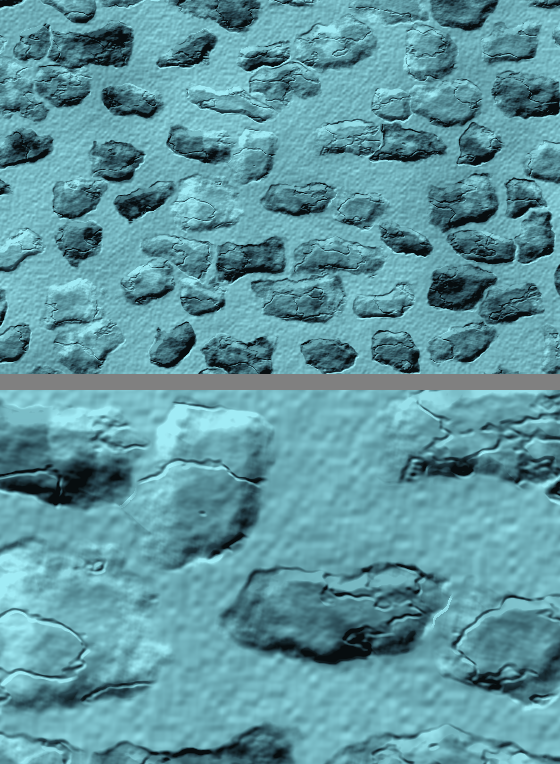
Top, the full canvas; bottom, a detail of the centre.
This texture is drawn by a WebGL 2 fragment shader. Its source:

```glsl
#version 300 es
precision highp float;

#define CELL vec2(0.205, 0.135)
#define WARP 0.10
#define STONE_RISE 0.020
#define CRAG_DEPTH 0.036
#define GRAIN_SCALE 135.0
#define GRAIN_DEPTH 0.0034
#define MORTAR_TONE 0.69
#define STONE_DARK 0.31
#define STONE_PALE 0.66
#define LIGHT_DIR vec2(-0.45, 0.89)
#define LIGHT_GAIN 0.24
#define SHADOW_GAIN 13.0

uniform vec2 u_resolution;
out vec4 fragColor;

struct Surface {
    float height;
    float mask;    // 1 on stone, 0 on mortar
    float crease;
    vec2 id;
};

float hash(vec2 p) {
    return fract(sin(dot(p, vec2(127.1, 311.7))) * 43758.5);
}

vec2 hash2(vec2 p) {
    return vec2(hash(p), hash(p + 17.3));
}

float noise(vec2 p) {
    vec2 i = floor(p), f = fract(p);
    f = f * f * (3.0 - 2.0 * f);
    return mix(mix(hash(i), hash(i + vec2(1, 0)), f.x),
               mix(hash(i + vec2(0, 1)), hash(i + 1.0), f.x), f.y);
}

float fbm(vec2 p) {
    float sum = 0.0, amplitude = 0.5;
    for (int octave = 0; octave < 5; octave++) {
        sum += amplitude * noise(p);
        p = mat2(1.6, 1.2, -1.2, 1.6) * p + 7.9;
        amplitude *= 0.5;
    }
    return sum;
}

// Depth inside the nearest rounded block (x) and its cell (yz)
vec3 nearestStone(vec2 p) {
    vec2 warp = vec2(fbm(p * 9.0 + 3.0), fbm(p * 9.0 + 41.0)) - 0.48;
    vec2 q = (p + WARP * warp) / CELL;
    float best = 9.0, second = 9.0;
    vec2 id = vec2(0.0);
    for (int j = -1; j <= 1; j++) {
        float row = floor(q.y) + float(j);
        float x = q.x + 0.5 * mod(row, 2.0) + 0.4 * hash(vec2(row, 5.2));
        for (int i = -1; i <= 1; i++) {
            vec2 cell = vec2(floor(x) + float(i), row);
            vec2 d = vec2(x, q.y) - cell - 0.5 - 0.5 * (hash2(cell) - 0.5);
            d.y += d.x * 0.7 * (hash(cell + 2.6) - 0.5);
            vec2 size = mix(vec2(0.28, 0.27), vec2(0.60, 0.54), hash2(cell + 7.7));
            vec2 a = pow(abs(d) / size, vec2(2.7));
            float n = pow(a.x + a.y, 1.0 / 2.7);
            if (n < best) { second = best; best = n; id = cell; }
            else second = min(second, n);
        }
    }
    return vec3(0.06 * min(1.0 - best, 0.5 * (second - best) - 0.06), id);
}

Surface surfaceAt(vec2 p) {
    vec3 stone = nearestStone(p);
    Surface s;
    s.id = stone.yz;
    float inset = stone.x + 0.014 * (fbm(p * 30.0) - 0.48);
    s.mask = smoothstep(-0.003, 0.004, inset);

    // Fractured stone faces
    float crag = fbm(p * vec2(13.0, 20.0) + s.id * 3.1);
    float fold = abs(fbm(p * vec2(11.0, 18.0) + s.id * 1.7 + 60.0) - 0.48);
    s.crease = 1.0 - smoothstep(0.0, 0.035, fold);
    float rough = mix(1.35, 0.6, hash(s.id + 0.5));
    float face = STONE_RISE * smoothstep(0.0, 0.026, inset)
               + CRAG_DEPTH * rough * (crag - 0.48) - 0.004 * s.crease;

    // Sandy mortar
    float grain = noise(p * GRAIN_SCALE) + 0.6 * noise(p * GRAIN_SCALE * 0.53 + 9.0) - 0.8;
    float bed = 0.016 * (fbm(p * 12.0 + 20.0) - 0.48);
    s.height = mix(bed, face, s.mask) + GRAIN_DEPTH * grain * mix(1.0, 0.65, s.mask);
    return s;
}

vec3 tint(float v) {
    return vec3(v * (0.5 + 0.2 * v), v, v + 0.04 * min(1.0, 4.0 * v));
}

void main() {
    vec2 p = gl_FragCoord.xy / u_resolution.y;
    Surface s = surfaceAt(p);

    // Base tones with stains and pale deposits
    float kind = hash(s.id + 0.5);
    float stain = smoothstep(0.48, 0.68, fbm(p * 21.0 + 12.0));
    float deposit = smoothstep(0.54, 0.68, fbm(p * 16.0 + 77.0));
    float stoneTone = mix(STONE_DARK, STONE_PALE, kind) + 0.20 * deposit
                    - mix(0.26, 0.10, kind) * stain - 0.10 * s.crease;
    float tone = mix(MORTAR_TONE, stoneTone, s.mask);
    tone += 0.22 * (fbm(p * 4.0 + 30.0) - 0.48);

    // Raking light and short cast shadows
    float step1 = 0.003;
    float slope = (s.height - surfaceAt(p + LIGHT_DIR * step1).height) / step1;
    float blocker = surfaceAt(p + LIGHT_DIR * 0.014).height - s.height - 0.006;
    tone += LIGHT_GAIN * clamp(slope, -1.4, 1.1);
    tone -= min(0.24, SHADOW_GAIN * max(blocker, 0.0));

    fragColor = vec4(tint(clamp(tone, 0.05, 0.92)), 1.0);
}
```
